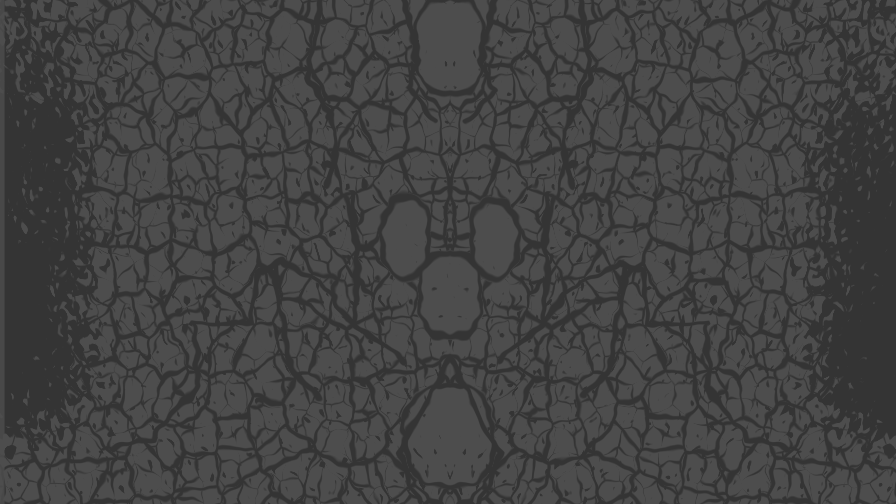
A Shadertoy shader for this texture:

```glsl
vec2 hash2(vec2 p) {
    vec3 h = fract(p.xyx * vec3(0.1031, 0.1030, 0.0973));
    h += dot(h, h.yzx + 33.33);
    return fract((h.xx + h.yz) * h.zy);
}

float gradientDot(vec2 cell, vec2 offset) {
    float angle = 6.2832 * hash2(cell + 71.0).x;
    return dot(vec2(cos(angle), sin(angle)), offset);
}

float gradientNoise(vec2 p) {
    vec2 i = floor(p), f = fract(p);
    vec2 u = f * f * f * (f * (f * 6.0 - 15.0) + 10.0);
    float low = mix(gradientDot(i, f), gradientDot(i + vec2(1, 0), f - vec2(1, 0)), u.x);
    float high = mix(gradientDot(i + vec2(0, 1), f - vec2(0, 1)),
                     gradientDot(i + 1.0, f - 1.0), u.x);
    return mix(low, high, u.y);
}

// Distance to the nearest border between scattered cells
float cellBorder(vec2 p) {
    vec2 i = floor(p), f = fract(p), nearest = vec2(0);
    float best = 8.0, border = 8.0;
    for (int y = -1; y <= 1; y++)
    for (int x = -1; x <= 1; x++) {
        vec2 g = vec2(x, y);
        vec2 r = g + 0.08 + 0.84 * hash2(i + g) - f;
        if (dot(r, r) < best) { best = dot(r, r); nearest = r; }
    }
    for (int y = -2; y <= 2; y++)
    for (int x = -2; x <= 2; x++) {
        vec2 g = vec2(x, y);
        vec2 r = g + 0.08 + 0.84 * hash2(i + g) - f;
        vec2 across = r - nearest;
        if (dot(across, across) > 0.0001)
            border = min(border, dot(0.5 * (r + nearest), normalize(across)));
    }
    return border;
}

float segment(vec2 p, vec2 a, vec2 b) {
    vec2 ab = b - a;
    return length(p - a - ab * clamp(dot(p - a, ab) / dot(ab, ab), 0.0, 1.0));
}

float fissure(vec2 p, vec2 a, vec2 b, vec2 c, vec2 d) {
    return min(segment(p, a, b), min(segment(p, b, c), segment(p, c, d)));
}

float plate(vec2 p, vec2 center, vec2 radius) {
    vec2 q = abs(p - center) / radius;
    return (pow(pow(q.x, 2.6) + pow(q.y, 2.6), 1.0 / 2.6) - 1.0) * min(radius.x, radius.y);
}

void mainImage(out vec4 fragColor, in vec2 fragCoord) {
    float px = 1.0 / iResolution.y;
    vec2 p = fragCoord * px;
    float side = p.x - 0.893;
    vec2 m = vec2(abs(side), p.y);

    // Rough, nearly symmetric coordinates
    vec2 rough = vec2(gradientNoise(m * 38.0), gradientNoise(m * 38.0 + 19.0));
    vec2 drift = vec2(gradientNoise(p * 9.0), gradientNoise(p * 9.0 + 43.0));
    vec2 q = m + 0.009 * rough + 0.012 * drift * smoothstep(0.0, 0.1, m.x);

    // Wide smooth plates along the axis
    float plates = plate(q, vec2(0.087, 0.527), vec2(0.046, 0.078));
    plates = min(plates, plate(q, vec2(0.0, 0.415), vec2(0.061, 0.083)));
    plates = min(plates, plate(q, vec2(0.0, 0.135), vec2(0.087, 0.1)));
    plates = min(plates, plate(q, vec2(0.0, 0.91), vec2(0.068, 0.095)));

    // Main fissures
    float main = fissure(q, vec2(0.19, 0.62), vec2(0.188, 0.53), vec2(0.19, 0.44), vec2(0.188, 0.363));
    main = min(main, fissure(q, vec2(0.512, 0.356), vec2(0.396, 0.363), vec2(0.384, 0.456), vec2(0.338, 0.48)));
    main = min(main, fissure(q, vec2(0.338, 0.48), vec2(0.245, 0.433), vec2(0.199, 0.37), vec2(0.095, 0.287)));
    main = min(main, fissure(q, vec2(0.512, 0.356), vec2(0.505, 0.24), vec2(0.59, 0.13), vec2(0.67, 0.11)));
    main = min(main, fissure(q, vec2(0.0, 0.29), vec2(0.035, 0.22), vec2(0.1, 0.1), vec2(0.06, 0.0)));
    main = min(main, fissure(q, vec2(0.26, 1.0), vec2(0.28, 0.85), vec2(0.225, 0.74), vec2(0.24, 0.63)));
    main = min(main, fissure(q, vec2(0.09, 1.0), vec2(0.06, 0.88), vec2(0.085, 0.82), vec2(0.03, 0.76)));
    main = min(main, fissure(q, vec2(0.35, 0.47), vec2(0.335, 0.375), vec2(0.31, 0.26), vec2(0.26, 0.21)));

    // Cell cracks of changing width, with broken hairlines
    float swell = gradientNoise(m * 15.0 + 7.0);
    float cracks = cellBorder(q * vec2(14.5, 11.5) + 3.0) / 13.0 - 0.0038 - 0.0035 * swell;
    float hair = cellBorder(q * vec2(24.0, 20.0) + 31.0) / 22.0 - 0.0012
               - 0.006 * gradientNoise(m * 20.0 + 57.0);
    cracks = max(min(cracks, hair), 0.004 - plates);
    cracks = min(cracks, abs(plates) - 0.0042 - 0.004 * swell);
    cracks = min(cracks, main - 0.0058 - 0.003 * swell);

    // Worn sides; the right one begins lower
    float edge = 0.885 - m.x;
    float top = side < 0.0 ? 0.9 : 0.78;
    float wear = smoothstep(0.27, 0.0, edge) * smoothstep(0.05, 0.22, p.y);
    wear *= 1.0 - 0.62 * smoothstep(top - 0.2, top + 0.12, p.y);
    wear *= 1.0 + 0.7 * gradientNoise(p * vec2(11.0, 5.0) + 12.0);

    // Slanted flecks, merging into solid patches where worn
    vec2 slant = vec2(m.x - 0.35 * m.y, m.y + 0.2 * m.x);
    float grain = gradientNoise(slant * vec2(85.0, 52.0) + 0.8 * rough)
                + 0.35 * gradientNoise(p * vec2(60.0, 36.0) + 83.0);
    float patches = 0.2 * gradientNoise(m * 7.0 + 29.0);
    float level = 0.39 - patches - 0.95 * wear + 0.12 * smoothstep(0.012, -0.02, plates);
    float flecks = smoothstep(-45.0 * px, 45.0 * px, grain - level);

    float dark = max(smoothstep(px, -px, cracks), flecks);
    dark *= 1.0 - 0.8 * smoothstep(0.011, 0.007, p.x);
    fragColor = vec4(vec3(mix(0.302, 0.204, dark)), 1.0);
}
```
